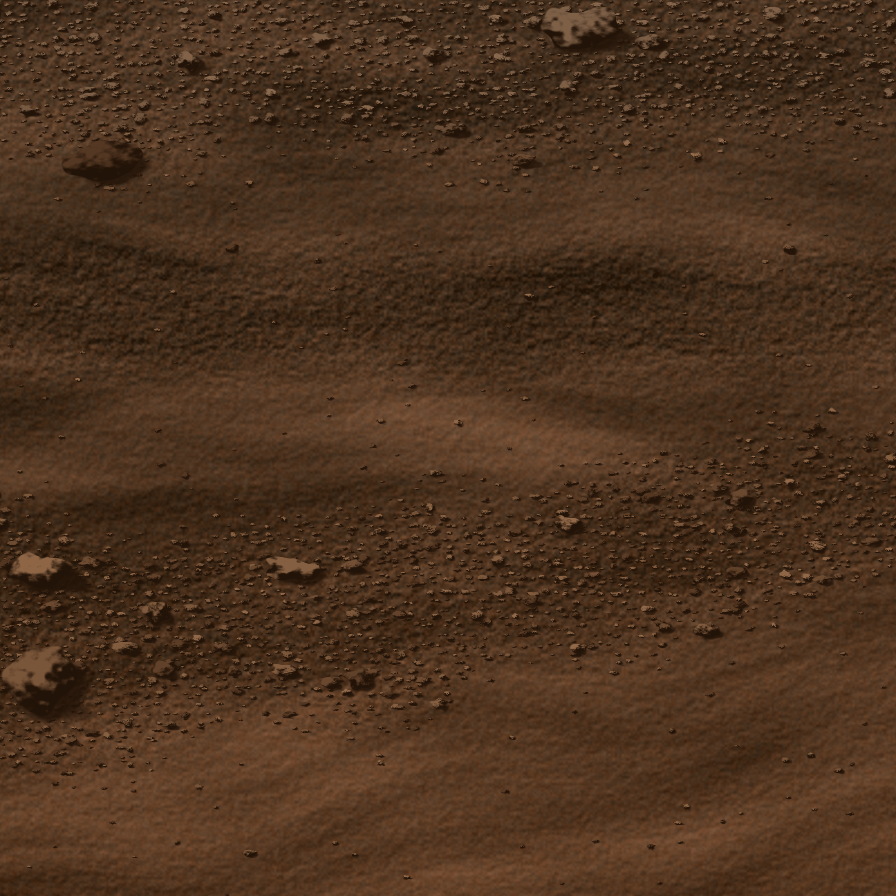
A WebGL 1 fragment shader for this texture:

```glsl
precision highp float;
// Dusty brown desert ground: soft dunes and fine grit between two stony belts.
// Sand is layered noise with embossed grains; stones are jittered grid cells in
// several sizes, each a wobbly flattened dome lit from the upper left.
uniform vec2 u_resolution;

vec2 hash2(vec2 p) {
  vec3 q = fract(vec3(p.xyx) * vec3(0.1031, 0.1030, 0.0973));
  q += dot(q, q.yzx + 33.33);
  return fract((q.xx + q.yz) * q.zy);
}

float noise(vec2 p) {
  vec2 i = floor(p), f = fract(p);
  f = f * f * (3.0 - 2.0 * f);
  float low = mix(hash2(i).x, hash2(i + vec2(1.0, 0.0)).x, f.x);
  float high = mix(hash2(i + vec2(0.0, 1.0)).x, hash2(i + 1.0).x, f.x);
  return mix(low, high, f.y);
}

float fbm(vec2 p) {
  float sum = 0.0, amp = 0.5;
  for (int i = 0; i < 4; i++) {
    sum += amp * noise(p);
    p = mat2(1.6, 1.2, -1.2, 1.6) * p + 7.3;
    amp *= 0.5;
  }
  return sum;
}

// How stony the ground is: a far belt, and a near belt that widens to the right.
float stoniness(vec2 p) {
  float y = p.y + 0.1 * (noise(p * 7.0) - 0.5);
  float farBelt = smoothstep(0.78, 0.88, y);
  float slope = 0.17 + 0.18 * p.x * p.x;
  float top = 0.41 + 0.13 * p.x * p.x * p.x;
  float nearBelt = smoothstep(slope - 0.03, slope + 0.06, y)
                 * (1.0 - smoothstep(top - 0.04, top + 0.04, y));
  return max(farBelt, nearBelt);
}

// Grain relief: brightness of noise lit from the upper left.
float emboss(vec2 p) {
  return noise(p) - noise(p + vec2(-0.35, 0.7));
}

vec3 sand(vec2 p) {
  float tilt = p.y - 0.2 * p.x * (1.0 - smoothstep(0.2, 0.5, p.y));
  float warp = noise(p * 4.0);
  float streaks = fbm(vec2(p.x * 2.5, tilt * 17.0 + 1.5 * warp)) - 0.47;
  float ripples = fbm(vec2(p.x * 6.0, tilt * 60.0 + 5.0 * warp) + 60.0) - 0.47;
  float patches = fbm(p * vec2(3.0, 6.0) + 20.0) - 0.47;

  // Dune crest: bright just below its ridge, fading down the face.
  float ridge = 0.62 - 0.32 * abs(p.x - 0.37) + 0.04 * (noise(p * 6.0) - 0.5);
  float below = ridge - p.y;
  float dune = smoothstep(-0.02, 0.02, below) * (1.0 - smoothstep(0.02, 0.14, below));
  float gritty = smoothstep(0.54, 0.62, p.y) * (1.0 - smoothstep(0.69, 0.76, p.y));
  float foreground = 1.0 - smoothstep(0.08, 0.24, tilt);
  float redBand = smoothstep(0.69, 0.74, p.y) * (1.0 - smoothstep(0.77, 0.82, p.y));
  float stony = stoniness(p);

  float tone = 0.44 + 1.5 * streaks + 1.2 * patches + 0.8 * ripples * (1.0 - stony);
  tone += 0.32 * dune + 0.34 * foreground + 0.2 * redBand - 0.22 * gritty - 0.1 * stony;

  // Grit in three sizes, strongest on the dark plain and in the stony belts.
  float rough = 0.6 + 0.5 * max(gritty, stony);
  float grit = emboss(p * vec2(120.0, 165.0));
  float grains = emboss(p * vec2(200.0, 250.0) + 31.0);
  float dust = noise(p * 400.0 + 40.0) - 0.5;
  tone += rough * (0.6 * grit + 0.65 * grains + 0.6 * dust);

  vec3 color = mix(vec3(0.235, 0.152, 0.084), vec3(0.38, 0.256, 0.166), tone);
  float grey = 1.6 * (noise(p * 230.0 + 90.0) - 0.5) + 1.1 * (p.y - 0.45);
  return max(color + vec3(-0.006, 0.013, 0.022) * grey, vec3(0.13, 0.07, 0.025));
}

vec3 addStones(vec3 ground, vec2 p, float cells, float cover, float size) {
  vec3 color = ground;
  vec3 shade = vec3(0.135, 0.075, 0.03);
  float speckle = noise(p * vec2(150.0, 190.0) + 11.0) - 0.5;
  for (int j = -1; j <= 1; j++) {
    for (int i = -1; i <= 1; i++) {
      vec2 cell = floor(p * cells) + vec2(float(i), float(j));
      vec2 place = hash2(cell + cells * 3.0);
      vec2 kind = hash2(cell + cells * 5.0 + 57.0);
      vec2 look = hash2(cell + cells * 7.0 + 131.0);
      vec2 center = (cell + 0.15 + 0.7 * place) / cells;
      float present = step(kind.x, cover * (0.03 + 0.97 * stoniness(center)));
      float radius = size / cells * mix(0.45, 1.0, kind.y * kind.y);

      vec2 q = (p - center) / radius;
      q.y = q.y * mix(1.2, 2.3, look.x) + 0.3 * (look.y - 0.5) * q.x;
      vec2 rugged = q * 1.5 + place * 40.0;
      q += 0.7 * (vec2(noise(rugged), noise(rugged + 19.0)) - 0.5);
      float soft = 1.2 / (u_resolution.y * radius);

      float shadowDistance = length((q - vec2(0.35, -0.45)) * vec2(0.95, 1.1));
      float shadow = 1.0 - smoothstep(0.8 - soft, 1.1 + soft, shadowDistance);
      color = mix(color, shade, 0.85 * shadow * present);

      float body = 1.0 - smoothstep(1.0 - soft, 1.0 + soft, length(q));
      vec3 normal = vec3(q, sqrt(max(0.0, 1.0 - dot(q, q))));
      float pits = fbm(rugged * 3.0) - 0.47;
      float light = dot(normal, vec3(-0.35, 0.75, 0.5)) + 1.3 * pits + 0.9 * speckle;
      float distant = smoothstep(0.8, 0.9, center.y);
      float pale = max(look.y, 0.75 * distant);
      vec3 lit = mix(vec3(0.31, 0.20, 0.12), vec3(0.58, 0.42, 0.29), pale);
      lit += vec3(-0.02, 0.01, 0.03) * distant;
      vec3 stone = mix(shade, lit, smoothstep(-0.1, 0.85, light));
      color = mix(color, stone, body * present);
    }
  }
  return color;
}

void main() {
  vec2 p = gl_FragCoord.xy / u_resolution.y;
  vec3 color = sand(p);
  // Stones from gravel up to boulders.
  color = addStones(color, p, 105.0, 0.6, 0.46);
  color = addStones(color, p, 55.0, 0.5, 0.4);
  color = addStones(color, p, 26.0, 0.32, 0.4);
  color = addStones(color, p, 7.0, 0.4, 0.46);
  gl_FragColor = vec4(color, 1.0);
}
```
